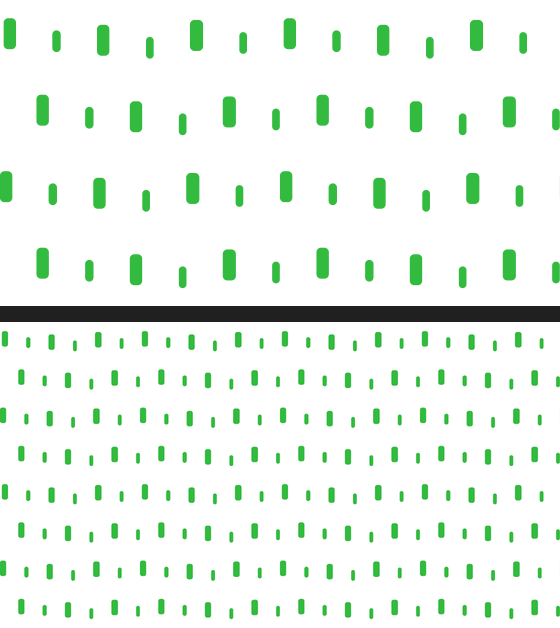
Top: one tile. Bottom: repeated 2 by 2.
Write a Shadertoy shader that draws this pattern.

```glsl
const vec2  CANVAS      = vec2(768.0, 420.0); // design units spanning the tile
const float ROWS        = 4.0;
const float BARS        = 12.0;               // bars per row, two motifs of six
const float TOP_MARGIN  = 25.0;
const float SMALL_DROP  = 16.7;               // extra drop of the short bars
const float TALL_HEIGHT = 42.5;
const float SHORT_HEIGHT = 29.8;
const float CORNER      = 6.2;
const vec3  PAPER       = vec3(1.0);
const vec3  GREEN       = vec3(0.195, 0.735, 0.245);

const vec3 PAIR_DROP    = vec3(0.0, 9.0, 2.4);
const vec3 TALL_WIDTH   = vec3(17.0, 17.0, 18.0);
const vec3 SHORT_WIDTH  = vec3(11.5, 10.5, 10.5);
const vec4 ROW_SHIFT    = vec4(13.5, 58.5, 8.4, 58.5);

float roundedBox(vec2 p, vec2 halfSize, float radius) {
    vec2 q = abs(p) - halfSize + radius;
    return length(max(q, 0.0)) + min(max(q.x, q.y), 0.0) - radius;
}

// Signed distance to the nearest bar; p.y runs downward
float barDistance(vec2 p) {
    // Row cell, wrapped vertically
    float rowPitch = CANVAS.y / ROWS;
    int row = int(mod(floor(p.y / rowPitch), ROWS));
    float y = mod(p.y, rowPitch) - TOP_MARGIN;

    // Bar cell, wrapped horizontally
    float barPitch = CANVAS.x / BARS;
    float x = p.x - ROW_SHIFT[row];
    float column = floor(x / barPitch + 0.5);
    int bar = int(mod(column, 6.0));
    int pair = bar / 2;
    bool isShort = bar % 2 == 1;

    // Size and drop within the motif
    vec2 size = isShort ? vec2(SHORT_WIDTH[pair], SHORT_HEIGHT)
                        : vec2(TALL_WIDTH[pair], TALL_HEIGHT);
    float top = PAIR_DROP[pair] + (isShort ? SMALL_DROP : 0.0);
    vec2 center = vec2(column * barPitch, top + 0.5 * size.y);
    return roundedBox(vec2(x, y) - center, 0.5 * size, min(CORNER, 0.5 * size.x));
}

void mainImage(out vec4 fragColor, in vec2 fragCoord) {
    vec2 uv = fragCoord / iResolution.xy;
    vec2 p = vec2(uv.x, 1.0 - uv.y) * CANVAS;
    float pixel = CANVAS.y / iResolution.y;
    float coverage = clamp(0.5 - barDistance(p) / pixel, 0.0, 1.0);
    fragColor = vec4(mix(PAPER, GREEN, coverage), 1.0);
}
```
